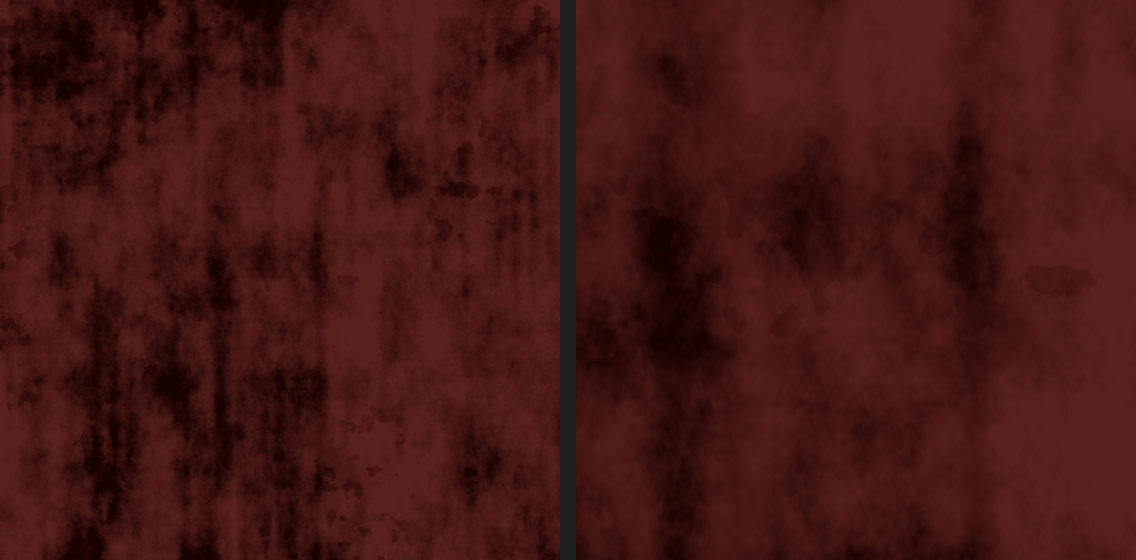
Left: the whole. Right: its middle third, enlarged.
Reproduce this texture procedurally as a WebGL 1 fragment shader.

```glsl
precision highp float;
// Dark red weathered wall: cloudy patches, vertical drip streaks and ragged stains.
// Layers of value noise add up to one tone, which is mapped onto a ramp
// from near black to dull red.
uniform vec2 u_resolution;

#define BASE_TONE 0.288
#define CLOUD_AMOUNT 0.20
#define MOTTLE_AMOUNT 0.26
#define STREAK_AMOUNT 0.12
#define LINE_DEPTH 0.055
#define STAIN_DEPTH 0.11
#define FLAKE_DEPTH 0.075
#define GRAIN_AMOUNT 0.045
#define DARK_RED vec3(0.085, 0.006, 0.0)
#define LIGHT_RED vec3(0.35, 0.132, 0.122)

float hash(vec2 cell) {
  vec3 q = fract(vec3(cell.xyx) * 0.1031);
  q += dot(q, q.yzx + 33.33);
  return fract((q.x + q.y) * q.z);
}

float noise(vec2 p) {
  vec2 cell = floor(p);
  vec2 f = fract(p);
  f = f * f * (3.0 - 2.0 * f);
  float low = mix(hash(cell), hash(cell + vec2(1.0, 0.0)), f.x);
  float high = mix(hash(cell + vec2(0.0, 1.0)), hash(cell + 1.0), f.x);
  return mix(low, high, f.y);
}

// Octaves are turned against each other to hide the lattice.
float fbm(vec2 p, float gain) {
  float sum = 0.0;
  float weight = 1.0;
  float total = 0.0;
  for (int i = 0; i < 6; i++) {
    sum += weight * noise(p);
    total += weight;
    weight *= gain;
    p = mat2(1.6, 1.2, -1.2, 1.6) * p + 17.3;
  }
  return sum / total;
}

// Broad and narrow bands that run down the wall.
float streaks(vec2 p) {
  return 0.6 * noise(p * vec2(21.0, 1.6) + 40.0)
       + 0.4 * noise(p * vec2(64.0, 3.5) + 90.0);
}

// Thin dark drip lines that fade in and out along their length.
float dripLines(vec2 p) {
  float band = noise(p * vec2(42.0, 0.8) + 7.0);
  float fade = noise(p * vec2(9.0, 5.0) + 61.0);
  return smoothstep(0.62, 0.95, band) * (0.35 + 0.65 * fade);
}

// Small ragged chips, gathered in loose groups.
float flakes(vec2 p) {
  float chip = fbm(p * vec2(44.0, 38.0) + 150.0, 0.45);
  float group = noise(p * 6.0 + 23.0);
  return smoothstep(0.61, 0.67, chip) * smoothstep(0.4, 0.75, group);
}

void main() {
  vec2 p = gl_FragCoord.xy / u_resolution;

  float cloud = fbm(p * vec2(4.5, 2.8) + 5.0, 0.5);
  float mottle = fbm(p * vec2(17.0, 13.0) + 31.0, 0.7);
  float streak = streaks(p);
  float scuff = noise(p * vec2(10.0, 110.0) + 77.0);

  // Cloud, mottle and streak share one threshold, so stains get ragged edges.
  float grime = 0.45 * cloud + 0.35 * mottle + 0.2 * streak;
  float rim = smoothstep(0.2, 0.52, abs(p.y - 0.44));
  float stain = smoothstep(0.47, 0.64, 1.0 - grime + 0.05 * rim - 0.02);

  float tone = BASE_TONE;
  tone += CLOUD_AMOUNT * (cloud - 0.5);
  tone += MOTTLE_AMOUNT * (mottle - 0.5);
  tone += STREAK_AMOUNT * (streak - 0.5);
  tone += 0.014 * (scuff - 0.5);
  tone -= LINE_DEPTH * dripLines(p);
  tone -= STAIN_DEPTH * stain;
  tone -= FLAKE_DEPTH * flakes(p);
  tone -= 0.018 * rim;

  // Fine grain, a little stronger inside the stains.
  float grain = 0.6 * noise(p * 300.0) + 0.4 * noise(p * 150.0 + 9.0);
  tone += GRAIN_AMOUNT * (grain - 0.5) * (0.7 + 0.6 * stain);

  // Red rises evenly; green and blue lag in the shadows.
  float level = clamp((tone - DARK_RED.r) / (LIGHT_RED.r - DARK_RED.r), 0.0, 1.0);
  vec3 ramp = pow(vec3(level), vec3(1.0, 1.18, 1.18));
  gl_FragColor = vec4(mix(DARK_RED, LIGHT_RED, ramp), 1.0);
}
```
